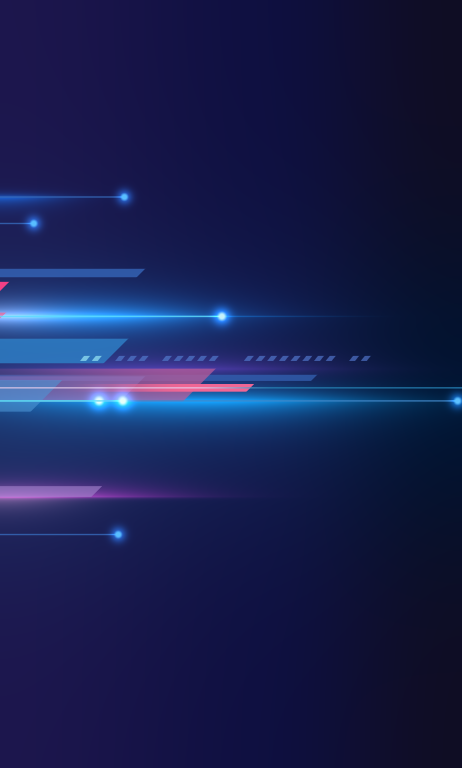
This background is drawn by a Shadertoy shader. Its source:

```glsl
// Slanted bars, glowing streaks and light nodes racing across a deep navy backdrop.
#define PIXEL (1.0 / iResolution.y)
#define LINE_HALF 0.0009
#define DASH_PITCH 0.01523
#define DASH_HALF 0.0039
#define DASH_START 0.1005
#define NODE_COUNT 7

const vec3 CYAN = vec3(0.36, 0.83, 0.94);
const vec3 BLUE = vec3(0.20, 0.38, 0.70);
const vec3 SKY = vec3(0.18, 0.49, 0.77);
const vec3 PINK = vec3(0.94, 0.40, 0.58);
const vec3 LAVENDER = vec3(0.60, 0.48, 0.77);

// Antialiased coverage of a signed distance
float fill(float d) { return clamp(0.5 - d / PIXEL, 0.0, 1.0); }

// Horizontal bar entering from the left with a 45 degree tip
float bar(vec2 p, float bottom, float top, float tip) {
    return fill(bottom - p.y) * fill(p.y - top) * fill((p.x - tip + top - p.y) * 0.707);
}

// Streak of light; reach = left, right, down, up
float streak(vec2 p, vec2 center, vec4 reach) {
    vec2 d = p - center;
    d /= vec2(d.x < 0.0 ? reach.x : reach.y, d.y < 0.0 ? reach.z : reach.w);
    return exp(-d.x * d.x - abs(d.y));
}

vec3 backdrop(vec2 p) {
    float x = p.x / 0.6016;
    vec3 outer = mix(vec3(0.11, 0.085, 0.30), vec3(0.055, 0.06, 0.25), smoothstep(0.0, 0.65, x));
    outer = mix(outer, vec3(0.06, 0.05, 0.14), smoothstep(0.55, 1.0, x));
    vec3 middle = mix(vec3(0.11, 0.18, 0.39), vec3(0.075, 0.11, 0.30), smoothstep(0.0, 0.6, x));
    middle = mix(middle, vec3(0.005, 0.075, 0.19), smoothstep(0.5, 1.0, x));
    float d = (p.y - 0.48) / 0.21;
    return mix(outer, middle, exp(-d * d));
}

vec3 streaks(vec2 p) {
    vec3 light = vec3(0.0, 0.28, 0.52) * streak(p, vec2(0.0, 0.743), vec4(0.1, 0.08, 0.010, 0.004));
    // Upper blue beam
    light += vec3(0.08, 0.46, 0.62) * streak(p, vec2(0.11, 0.588), vec4(0.2, 0.15, 0.014, 0.014));
    light += vec3(0.0, 0.11, 0.20) * streak(p, vec2(0.16, 0.588), vec4(0.25, 0.21, 0.03, 0.03));
    light += vec3(0.50, 0.30, 0.25) * streak(p, vec2(0.0, 0.588), vec4(0.1, 0.08, 0.010, 0.012));
    // Violet haze and cyan beam
    light += vec3(0.22, 0.08, 0.30) * streak(p, vec2(0.22, 0.5195), vec4(0.2, 0.2, 0.010, 0.016));
    light += vec3(0.0, 0.42, 0.52) * streak(p, vec2(0.27, 0.478), vec4(0.27, 0.21, 0.018, 0.014));
    light += vec3(0.0, 0.12, 0.19) * streak(p, vec2(0.26, 0.478), vec4(0.3, 0.25, 0.045, 0.012));
    // Lower magenta beam
    light += vec3(0.42, 0.06, 0.32) * streak(p, vec2(0.09, 0.353), vec4(0.2, 0.15, 0.002, 0.014));
    light += vec3(0.42, 0.26, 0.28) * streak(p, vec2(0.0, 0.353), vec4(0.1, 0.10, 0.014, 0.010));
    return light;
}

// Row of slanted dashes, broken into groups by skipped cells
float dashes(vec2 p, out float cell) {
    float u = (p.x - DASH_START - 0.8 * (p.y - 0.530)) / DASH_PITCH;
    cell = floor(u);
    bool gap = cell < 0.0 || cell == 2.0 || cell == 6.0 || cell == 12.0
            || cell == 13.0 || cell == 22.0 || cell > 24.0;
    float across = abs(fract(u) - 0.5) * DASH_PITCH - DASH_HALF;
    return gap ? 0.0 : fill(across * 0.78) * fill(abs(p.y - 0.5333) - 0.0033);
}

void mainImage(out vec4 fragColor, in vec2 fragCoord) {
    vec2 p = fragCoord / iResolution.y;
    vec3 color = backdrop(p) + streaks(p);

    // Translucent bars
    color = mix(color, BLUE, 0.85 * bar(p, 0.639, 0.650, 0.189));
    color = mix(color, vec3(0.95, 0.25, 0.52), bar(p, 0.620, 0.633, 0.012));
    color = mix(color, PINK, 0.75 * bar(p, 0.585, 0.593, 0.008));
    color = mix(color, SKY, 0.85 * bar(p, 0.527, 0.559, 0.167));
    color = mix(color, BLUE, 0.75 * bar(p, 0.504, 0.512, 0.413));
    float fade = smoothstep(-0.05, 0.25, p.x);
    color = mix(color, vec3(0.72, 0.36, 0.60), (0.15 + 0.6 * fade) * bar(p, 0.4775, 0.520, 0.281));
    color = mix(color, LAVENDER, 0.40 * bar(p, 0.4775, 0.510, 0.189));
    color = mix(color, PINK, smoothstep(0.08, 0.25, p.x) * bar(p, 0.490, 0.500, 0.331));
    color = mix(color, vec3(0.30, 0.58, 0.83), 0.60 * bar(p, 0.464, 0.505, 0.081));
    color = mix(color, LAVENDER, 0.70 * bar(p, 0.353, 0.367, 0.133));

    // Dashes
    float cell;
    float dash = dashes(p, cell);
    vec3 dashColor = cell < 2.0 ? vec3(0.50, 0.80, 0.91) : vec3(0.29, 0.42, 0.74);
    color = mix(color, dashColor, dash * mix(0.95, 0.7, p.x / 0.6));

    // Long thin beams without nodes
    vec3 beam = mix(vec3(0.90, 0.80, 0.92), vec3(0.15, 0.52, 0.72), smoothstep(0.25, 0.36, p.x));
    color = mix(color, beam, 0.8 * fill(abs(p.y - 0.495) - LINE_HALF));
    color += vec3(0.0, 0.12, 0.18) * fill(abs(p.y - 0.588) - LINE_HALF) * smoothstep(0.53, 0.3, p.x);

    // Light nodes (x, y, strength), each with a trail from the left
    vec3 nodes[NODE_COUNT] = vec3[NODE_COUNT](
        vec3(0.162, 0.7435, 0.45), vec3(0.044, 0.709, 0.45), vec3(0.289, 0.588, 0.85),
        vec3(0.596, 0.478, 0.55), vec3(0.129, 0.478, 1.0), vec3(0.160, 0.478, 1.0),
        vec3(0.154, 0.304, 0.45));
    for (int i = 0; i < NODE_COUNT; i++) {
        vec3 node = nodes[i];
        float r = length(p - node.xy);
        float trail = fill(abs(p.y - node.y) - LINE_HALF) * fill(p.x - node.x);
        color = mix(color, mix(BLUE, CYAN, smoothstep(0.4, 0.8, node.z)), 0.85 * trail);
        float halo = r / mix(0.008, 0.0115, node.z);
        color += vec3(0.10, 0.42, 0.75) * mix(0.6, 1.0, node.z) * exp(-halo * halo);
        vec3 core = mix(vec3(0.35, 0.75, 1.0), vec3(0.90, 1.0, 0.97), smoothstep(0.5, 1.0, node.z));
        color = mix(color, core, 1.0 - smoothstep(0.002, mix(0.005, 0.008, node.z), r));
    }
    fragColor = vec4(clamp(color, 0.0, 1.0), 1.0);
}
```
